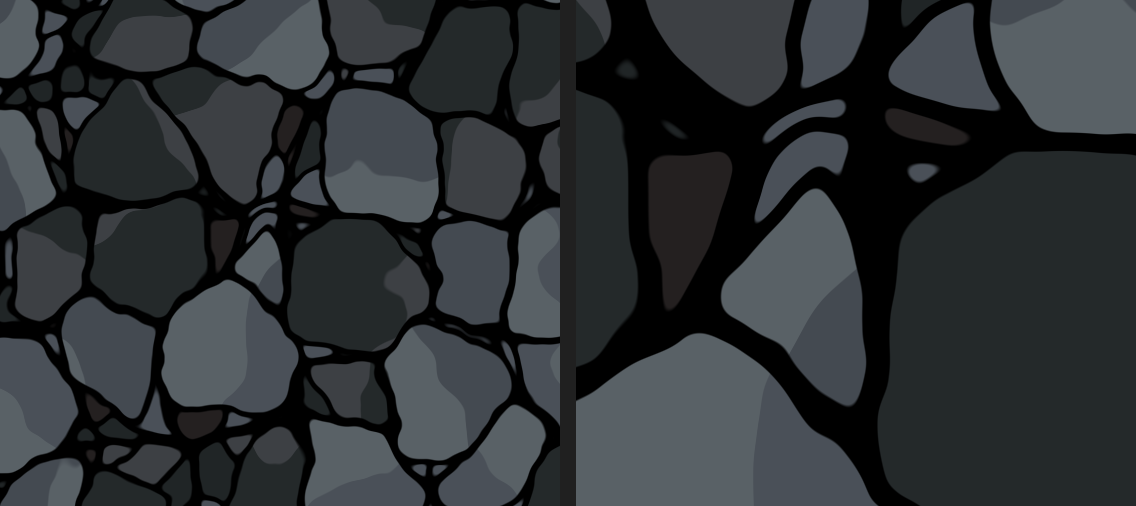
Left, the full canvas; right, a detail of the centre.
This texture is drawn by a Shadertoy shader. Its source:

```glsl
// Crazy paving: flat-shaded slate stones with smaller chips wedged into black gaps.
// Stones are weighted Voronoi cells trimmed by random straight cuts; the trimmed
// corners are refilled with chips from a finer cell pattern.

#define STONE 0.225    // lattice size of the stones, in canvas heights
#define PEBBLE 0.105   // lattice size of the chips
#define GAP 0.016      // width of the black joints
#define WOBBLE 0.016   // waviness of the outlines
#define CUTS 5         // straight cuts per stone
#define UNEVEN 0.34    // spread of stone sizes
#define LIGHT vec3(0.35, 0.38, 0.40)
#define SLATE vec3(0.29, 0.315, 0.345)
#define IRON  vec3(0.24, 0.25, 0.265)
#define COAL  vec3(0.14, 0.16, 0.165)
#define RUST  vec3(0.14, 0.125, 0.125)

vec2 hash2(vec2 c) {
    vec3 h = fract(c.xyx * vec3(0.1031, 0.1030, 0.0973));
    h += dot(h, h.yzx + 33.33);
    return fract((h.xx + h.yz) * h.zy);
}

// Smooth two-channel value noise, 0..1
vec2 noise2(vec2 x) {
    vec2 i = floor(x), f = fract(x);
    f = f * f * f * (f * (f * 6.0 - 15.0) + 10.0);
    vec2 low = mix(hash2(i), hash2(i + vec2(1, 0)), f.x);
    vec2 high = mix(hash2(i + vec2(0, 1)), hash2(i + vec2(1, 1)), f.x);
    return mix(low, high, f.y);
}

// Minimum with a rounded corner of size k
float smin(float a, float b, float k) {
    float h = max(k - abs(a - b), 0.0) / k;
    return min(a, b) - h * h * k * 0.25;
}

vec2 site(vec2 c) {
    return c + 0.5 + 0.72 * (hash2(c + 17.0) - 0.5);
}

float weight(vec2 c, float uneven) {
    return uneven * hash2(c + 71.0).x;
}

// Distance to the border of the weighted Voronoi cell holding q
float cellEdge(vec2 q, float uneven, float rounding, out vec2 id, out vec2 rel) {
    float nearest = 1e3;
    for (int y = -2; y <= 2; y++)
    for (int x = -2; x <= 2; x++) {
        vec2 c = floor(q) + vec2(x, y);
        vec2 d = q - site(c);
        float power = dot(d, d) - weight(c, uneven);
        if (power < nearest) { nearest = power; id = c; rel = d; }
    }
    float edge = 1.0;
    for (int y = -2; y <= 2; y++)
    for (int x = -2; x <= 2; x++) {
        if (x == 0 && y == 0) continue;
        vec2 c = id + vec2(x, y);
        vec2 d = q - site(c);
        float power = dot(d, d) - weight(c, uneven);
        edge = smin(edge, 0.5 * (power - nearest) / length(d - rel), rounding);
    }
    return edge;
}

// Trims a stone with straight cuts around its centre
float trim(float body, vec2 id, vec2 rel) {
    float grow = 0.86 + 0.36 * weight(id, 1.0);
    for (int k = 0; k < CUTS; k++) {
        vec2 h = hash2(id * 3.0 + float(k) * 19.0 + 5.0);
        float angle = 6.2832 * (float(k) + 0.8 * h.x) / float(CUTS);
        float reach = grow * mix(0.38, 0.66, h.y);
        float cut = reach - dot(rel, vec2(cos(angle), sin(angle)));
        body = smin(body, cut * STONE, 0.022);
    }
    return body;
}

// Two flat tones per stone, parted by a wavy line
vec3 stoneColor(vec2 p, vec2 id, vec2 rel, float px) {
    vec2 pick = hash2(id + 131.0), turn = hash2(id + 211.0);
    float angle = 6.2832 * turn.x;
    float line = dot(rel, vec2(cos(angle), sin(angle))) - mix(-0.15, 0.38, turn.y);
    line += 0.42 * (noise2(p * 11.0 + id * 5.0).x - 0.5);
    float tone = smoothstep(-px, px, line * STONE);
    vec3 slate = SLATE * mix(0.92, 1.0, step(0.5, pick.y));
    return pick.x < 0.5 ? mix(COAL, IRON, tone) : mix(slate, LIGHT, tone);
}

vec3 pebbleColor(vec2 id) {
    float pick = hash2(id + 307.0).x;
    if (pick < 0.52) return SLATE;
    if (pick < 0.78) return COAL * 0.9;
    return pick < 0.89 ? RUST : IRON;
}

void mainImage(out vec4 fragColor, in vec2 fragCoord) {
    float px = 1.0 / iResolution.y;
    vec2 p = fragCoord * px + 3.0;
    vec2 w = p + WOBBLE * (noise2(p * 11.0) - 0.5) * 2.0;
    w += WOBBLE * 0.3 * (noise2(p * 31.0) - 0.5) * 2.0;

    // Stones
    vec2 id, rel, chipId, chipRel;
    float edge = cellEdge(w / STONE, UNEVEN, 0.07, id, rel) * STONE - GAP * 0.5;
    float body = trim(edge, id, rel);

    // Chips in the room left between stones
    float chip = cellEdge(w / PEBBLE + 40.0, 0.15, 0.1, chipId, chipRel) * PEBBLE - GAP * 0.35;
    chip = smin(chip, -body - GAP * 0.7, 0.012);
    chip = smin(chip, edge, 0.012);

    vec3 color = vec3(0.0);
    color = mix(color, pebbleColor(chipId + id * 7.0), smoothstep(-px, px, chip));
    color = mix(color, stoneColor(p, id, rel, px), smoothstep(-px, px, body));
    fragColor = vec4(color, 1.0);
}
```
